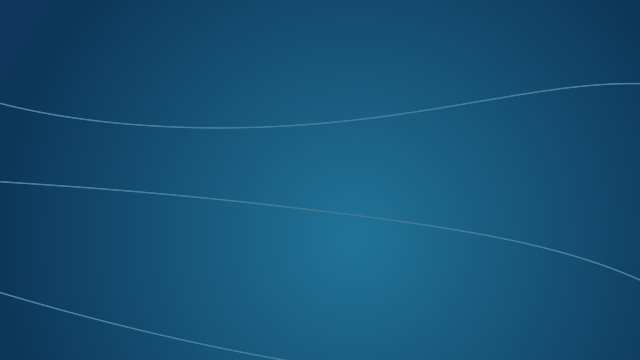
Reproduce this background procedurally as a WebGL 1 fragment shader.

```glsl
precision highp float;
// Deep blue backdrop with an off-centre radial glow and three thin flowing lines.

uniform vec2 u_resolution;

// Height of a flowing line at x: start height plus powers one to five.
float curve(float x, float start, vec4 k, float fifth) {
    return start + x * (k.x + x * (k.y + x * (k.z + x * (k.w + x * fifth))));
}

float lineHeight(int index, float x) {
    if (index == 0) return curve(x, 0.713, vec4(-0.4544, 1.0301, -1.2884, 1.6236), -0.8565);
    if (index == 1) return curve(x, 0.4954, vec4(-0.1208, 0.0375, -0.5657, 0.9259), -0.55);
    return curve(x, 0.1875, vec4(-0.531, 0.243, 0.0, 0.0), 0.0);
}

// Radial glow, with a faint violet tint past its rim.
vec3 background(float radius) {
    vec3 rim = vec3(0.048, 0.21, 0.345);
    vec3 color = mix(vec3(0.13, 0.455, 0.60), rim, min(radius, 1.0));
    return mix(color, vec3(0.07, 0.21, 0.37), smoothstep(1.0, 1.15, radius));
}

void main() {
    vec2 uv = gl_FragCoord.xy / u_resolution;
    float aspect = u_resolution.x / u_resolution.y;
    float pixel = 1.0 / u_resolution.y;

    float radius = length((uv - vec2(0.553, 0.34)) * vec2(aspect, 1.0));
    vec3 color = background(radius);

    // Lines are paler and bluer away from the glow.
    vec3 lineColor = mix(vec3(0.25, 0.47, 0.57), vec3(0.29, 0.54, 0.66), min(radius, 1.0));
    for (int i = 0; i < 3; i++) {
        float height = lineHeight(i, uv.x);
        float slope = (lineHeight(i, uv.x + 0.002) - height) / (0.002 * aspect);
        float dist = abs(uv.y - height) / sqrt(1.0 + slope * slope);
        float coverage = 1.0 - smoothstep(-0.5 * pixel, 0.5 * pixel, dist - 0.0022);
        color = mix(color, lineColor, 0.92 * coverage);
    }

    gl_FragColor = vec4(color, 1.0);
}
```
